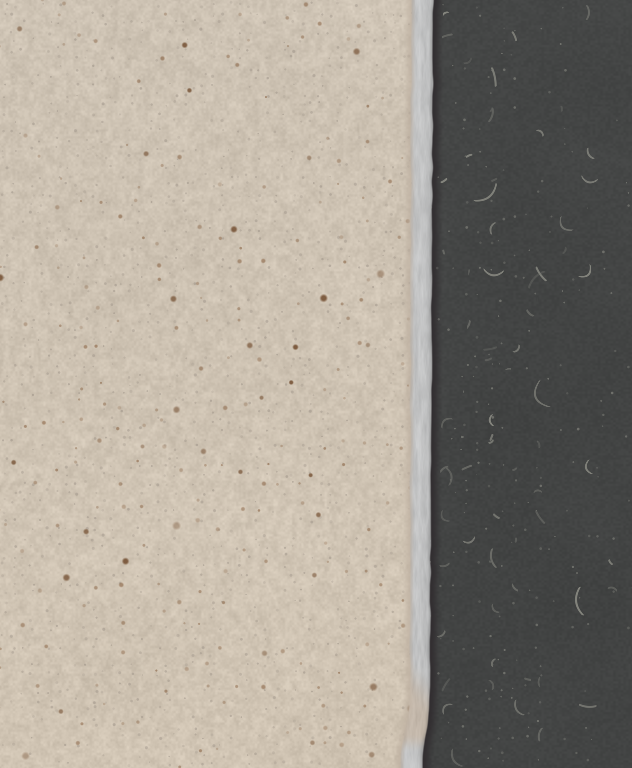
This texture is drawn by a WebGL 2 fragment shader. Its source:

```glsl
#version 300 es
precision highp float;
// Speckled cream paper with a pale frayed edge beside dark, lint-strewn cloth.
uniform vec2 u_resolution;
out vec4 fragColor;

const vec3 PAPER = vec3(0.805, 0.763, 0.703);
const vec3 PAPER_SHADE = vec3(0.735, 0.680, 0.620);
const vec3 RUST = vec3(0.50, 0.34, 0.21);
const vec3 STRIP = vec3(0.735, 0.738, 0.740);
const vec3 CLOTH = vec3(0.258, 0.264, 0.262);
const vec3 SHADOW = vec3(0.195, 0.180, 0.190);
const vec3 LINT = vec3(0.62, 0.62, 0.58);

float hash(vec2 p) {
  vec3 q = fract(vec3(p.xyx) * 0.1031);
  q += dot(q, q.yzx + 33.33);
  return fract((q.x + q.y) * q.z);
}

vec2 hash2(vec2 p) {
  return vec2(hash(p + 17.3), hash(p + 71.9));
}

float noise(vec2 p) {
  vec2 i = floor(p), f = fract(p);
  f = f * f * (3.0 - 2.0 * f);
  float low = mix(hash(i), hash(i + vec2(1, 0)), f.x);
  float high = mix(hash(i + vec2(0, 1)), hash(i + vec2(1, 1)), f.x);
  return mix(low, high, f.y);
}

float fbm(vec2 p) {
  float sum = 0.0, gain = 0.5;
  for (int i = 0; i < 4; i++) {
    sum += gain * noise(p);
    p = p * 2.03 + 11.7;
    gain *= 0.5;
  }
  return sum;
}

// Soft round dots, at most one per grid cell.
float specks(vec2 p, float cells, float density, float radius, float seed) {
  vec2 id = floor(p * cells) + seed;
  vec2 center = 0.2 + 0.6 * hash2(id);
  float d = length(fract(p * cells) - center) / cells;
  float size = radius * (0.55 + 0.6 * hash(id + 5.1));
  float strength = 0.4 + 0.6 * hash(id + 9.7);
  return step(hash(id), density) * strength * (1.0 - smoothstep(size * 0.35, size, d));
}

// Short bent threads, at most one per grid cell.
float fibres(vec2 p, float cells, float density, float width, float seed) {
  vec2 id = floor(p * cells) + seed;
  vec2 q = fract(p * cells) - 0.4 - 0.2 * hash2(id);
  float a = 6.2832 * hash(id + 3.3);
  q = mat2(cos(a), -sin(a), sin(a), cos(a)) * q;
  q.y += (hash(id + 8.2) - 0.5) * 5.0 * q.x * q.x;
  float reach = mix(0.06, 0.34, hash(id + 6.4));
  float d = length(vec2(max(abs(q.x) - reach, 0.0), q.y)) / cells;
  float strength = 0.25 + 0.75 * hash(id + 2.6);
  return step(hash(id), density) * strength * (1.0 - smoothstep(width * 0.3, width, d));
}

vec3 paperColor(vec2 p, float seam) {
  float grain = noise(p * 330.0) - 0.5;
  float mottle = fbm(p * vec2(120.0, 95.0)) - 0.47;
  float cloud = fbm(p * 6.0) - 0.47;
  vec3 c = PAPER + 0.045 * grain + 0.09 * mottle + 0.03 * cloud;
  c += vec3(0.008, 0.003, -0.004) * (1.0 - p.y);
  // Grey flecks, fine foxing, then the larger rust spots.
  c = mix(c, vec3(0.58, 0.54, 0.50), 0.45 * specks(p, 85.0, 0.35, 0.0026, 3.0));
  c = mix(c, RUST, 0.55 * specks(p + 0.013, 38.0, 0.28, 0.0036, 41.0));
  c = mix(c, RUST * 0.9, 0.9 * specks(p + 0.021, 13.0, 0.30, 0.0060, 97.0));
  // Warm crease along the seam.
  float crease = 1.0 - smoothstep(0.0, 0.011, seam - p.x);
  return mix(c, PAPER_SHADE, 0.65 * crease);
}

vec3 stripColor(vec2 p, float seam, float edge) {
  float t = (p.x - seam) / (edge - seam);
  float streak = fbm(vec2(p.x * 260.0, p.y * 45.0)) - 0.47;
  vec3 c = STRIP + 0.13 * streak + 0.035 * (1.0 - abs(2.0 * t - 0.8));
  c = mix(c, PAPER_SHADE, 0.5 * (1.0 - smoothstep(0.0, 0.22, t)));
  // Paper tone overlaps the strip near its foot.
  float overlap = smoothstep(0.02, 0.045, p.y) * (1.0 - smoothstep(0.09, 0.15, p.y + 0.03 * t));
  c = mix(c, PAPER_SHADE + 0.025 + 0.1 * streak, 0.85 * overlap);
  return c * (1.0 - 0.14 * smoothstep(0.82, 1.0, t));
}

vec3 clothColor(vec2 p, float edge) {
  float weave = noise(p * vec2(300.0, 350.0)) - 0.5;
  vec3 c = CLOTH + 0.028 * weave + 0.03 * (fbm(p * 9.0) - 0.47);
  c += 0.012 * smoothstep(0.35, 1.0, p.y);
  c = mix(SHADOW, c, smoothstep(0.0, 0.016, p.x - edge));
  // Lint gathers in a loose vertical band.
  float band = exp(-pow((p.x - 0.635) / 0.065, 2.0));
  float threads = fibres(p, 32.0, 0.08 + 0.26 * band, 0.0020, 23.0);
  threads = max(threads, fibres(p + 0.017, 19.0, 0.05 + 0.18 * band, 0.0021, 61.0));
  float dust = specks(p, 62.0, 0.12 + 0.22 * band, 0.0023, 83.0);
  return mix(c, LINT, max(0.72 * threads, 0.5 * dust));
}

void main() {
  vec2 p = gl_FragCoord.xy / u_resolution.y;
  float pixel = 1.0 / u_resolution.y;
  float foot = 1.0 - smoothstep(0.0, 0.10, p.y);
  float wobble = noise(vec2(p.y * 38.0, 4.0)) - 0.5;
  float seam = 0.5335 + 0.002 * p.y - 0.012 * foot + 0.0018 * wobble;
  float edge = 0.5595 + 0.0045 * p.y - 0.0095 * foot
    + 0.0018 * (noise(vec2(p.y * 55.0, 9.0)) - 0.5);

  vec3 color = paperColor(p, seam);
  color = mix(color, stripColor(p, seam, edge), smoothstep(-pixel, pixel, p.x - seam));
  color = mix(color, clothColor(p, edge), smoothstep(-pixel, pixel, p.x - edge));
  fragColor = vec4(clamp(color, 0.0, 1.0), 1.0);
}
```
